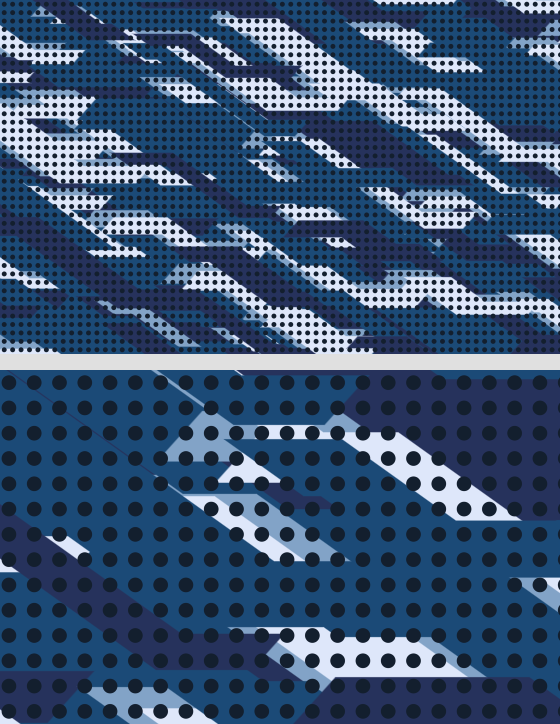
Top: the whole. Bottom: its middle third, enlarged.
Write a Shadertoy shader that draws this pattern.

```glsl
vec4 hash4(vec3 p) {
    vec4 n = vec4(dot(p, vec3(127.1, 311.7, 74.7)), dot(p, vec3(269.5, 183.3, 246.1)),
                  dot(p, vec3(113.5, 271.9, 124.6)), dot(p, vec3(71.3, 157.9, 318.2)));
    return fract(sin(n) * 43758.5);
}

// Horizontal foot at the lower end of a slanted bar, q = (slanted x, y)
float foot(vec2 q, float halfHeight, float thick, float len, float cut) {
    float up = q.y + halfHeight;
    float ends = max(-q.x, q.x - cut * up - len) * 0.58;
    return max(abs(up - thick) - thick, ends);
}

// Slanted bar with a foot at each end
float shard(vec2 q, vec4 r) {
    float halfHeight = 0.05 + 0.09 * r.x;
    float halfWidth = 0.025 + 0.05 * r.y;
    float thick = 0.014 + 0.014 * fract(r.x * 9.0);
    float bar = max(abs(q.y) - halfHeight, (abs(q.x) - halfWidth) * 0.58);
    float lower = foot(q, halfHeight, thick, 0.04 + 0.11 * r.z, r.w > 0.5 ? 2.3 : 0.0);
    float upper = foot(-q, halfHeight, thick, 0.04 + 0.11 * fract(r.z * 7.0),
                       fract(r.w * 5.0) > 0.5 ? 2.3 : 0.0);
    return min(bar, min(lower, upper));
}

// Coverage of one layer of shards scattered over slanted cells
float shardLayer(vec2 p, float seed, float size, float density) {
    vec2 cellSize = vec2(0.28, 0.2);
    vec2 q = vec2(p.x + 1.4 * p.y, p.y) / size;
    vec2 home = floor(q / cellSize);
    float d = 1.0;
    for (int j = -1; j <= 1; j++) {
        for (int i = -1; i <= 1; i++) {
            vec2 cell = home + vec2(i, j);
            vec4 place = hash4(vec3(cell, seed));
            vec4 form = hash4(vec3(cell, seed + 31.0));
            if (place.z < density) {
                d = min(d, shard(q - (cell + place.xy) * cellSize, form));
            }
        }
    }
    float edge = 0.8 / iResolution.y;
    return 1.0 - smoothstep(-edge, edge, d * size);
}

void mainImage(out vec4 fragColor, in vec2 fragCoord) {
    vec2 p = fragCoord / iResolution.y;

    vec3 blue = vec3(0.105, 0.29, 0.465);
    vec3 navy = vec3(0.15, 0.195, 0.36);
    vec3 paleBlue = vec3(0.51, 0.64, 0.78);
    vec3 white = vec3(0.87, 0.905, 0.98);
    vec3 ink = vec3(0.075, 0.12, 0.18);

    // Camouflage layers, the pale one trailing the white one
    vec3 color = mix(blue, navy, shardLayer(p, 3.0, 1.3, 1.0));
    color = mix(color, paleBlue, shardLayer(p + vec2(0.055, -0.02), 8.0, 1.0, 0.85));
    color = mix(color, white, shardLayer(p, 8.0, 1.0, 0.8));
    color = mix(color, blue, shardLayer(p, 14.0, 1.15, 0.65));
    color = mix(color, navy, shardLayer(p, 21.0, 1.0, 0.35));

    // Square grid of round dots
    float rows = 42.0;
    float radius = length(fract(p * rows) - 0.5);
    float soft = 0.65 * rows / iResolution.y;
    color = mix(ink, color, smoothstep(0.29 - soft, 0.29 + soft, radius));

    fragColor = vec4(color, 1.0);
}
```
